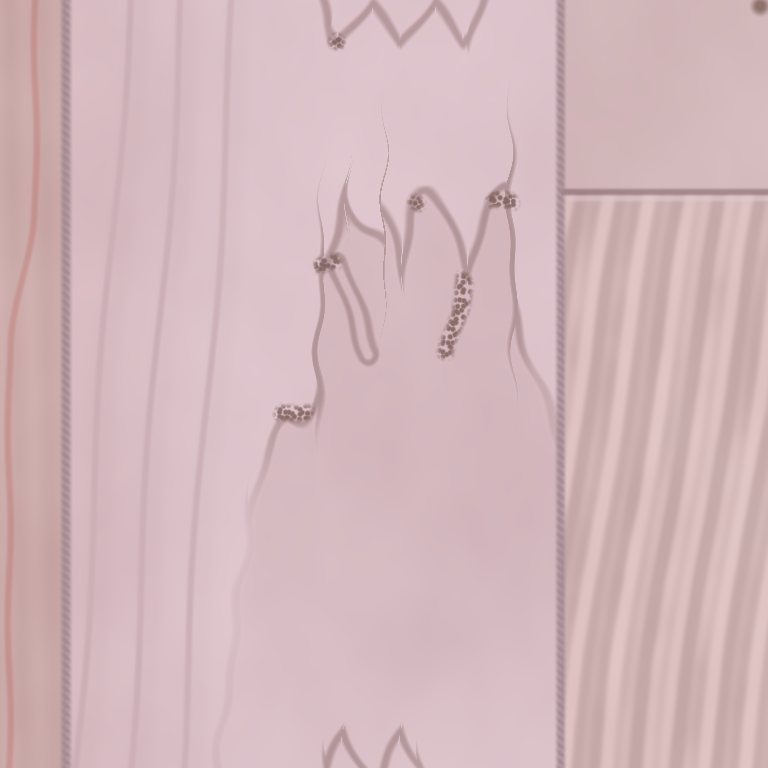
A WebGL 1 fragment shader for this texture:

```glsl
precision highp float;
// Pale pink wooden planks with soft clouding, wavy grain and jagged knot figures.
// Each figure is a height curve of bent triangle waves, drawn as a slope-corrected
// outline; sines give the clouds and cellular noise the dark flecks.
uniform vec2 u_resolution;

float hash(vec2 p) {
  return fract(sin(dot(p, vec2(127.1, 311.7))) * 43758.5);
}

// Distance to the nearest scattered point
float cellular(vec2 p) {
  float nearest = 1.0;
  for (int j = -1; j <= 1; j++)
    for (int i = -1; i <= 1; i++) {
      vec2 cell = floor(p) + vec2(float(i), float(j));
      vec2 point = cell + vec2(hash(cell), hash(cell + 17.0));
      nearest = min(nearest, length(p - point));
    }
  return nearest;
}

// Layered, rotated sines in about -1..1
float clouds(vec2 p) {
  float sum = 0.0, amp = 0.5;
  for (int i = 0; i < 5; i++) {
    sum += amp * sin(p.x + 1.3 * sin(p.y)) * cos(0.8 * p.y + 0.7 * sin(p.x));
    p = mat2(1.3, 1.1, -1.1, 1.3) * p + 2.4;
    amp *= 0.62;
  }
  return sum;
}

float line(float d, float width) {
  return 1.0 - smoothstep(0.2 * width, width + 0.7 / u_resolution.y, abs(d));
}

float segment(vec2 p, vec2 a, vec2 b) {
  vec2 ab = b - a;
  return length(p - a - ab * clamp(dot(p - a, ab) / dot(ab, ab), 0.0, 1.0));
}

// Triangle wave: 0 at the tips, 1 halfway between
float teeth(float x, float firstTip, float pitch) {
  return 2.0 * abs(fract((x - firstTip) / pitch + 0.5) - 0.5);
}

// Heights of the three figures: x large, y upper, z lower
vec3 figures(float x) {
  float bent = x - 0.012 * step(x, 0.557) * (1.0 - cos(60.7 * (x - 0.453)));
  float crown = 0.755 - 0.11 * pow(teeth(bent, 0.453, 0.1035), x < 0.5 ? 0.55 : 1.7);
  float leftSide = 0.33 + 3.0 * (x - 0.325) - 5.0 * max(0.325 - x, 0.0)
    - 0.1 * smoothstep(0.36, 0.405, x) + 0.28 * smoothstep(0.41, 0.43, x);
  float rightSide = 0.59 - 2.8 * (x - 0.67) + 20.0 * max(0.67 - x, 0.0);
  float upper = 0.942 + 0.055 * teeth(x, 0.44, 0.082) + 2.0 * max(abs(x - 0.52) - 0.09, 0.0);
  float lower = 0.045 - 0.07 * teeth(x, 0.45, 0.075) - 4.0 * max(abs(x - 0.487) - 0.06, 0.0);
  return vec3(min(crown, min(leftSide, rightSide)), upper, lower);
}

vec3 mainPlank(vec2 p, float cloud) {
  vec3 col = mix(vec3(0.85, 0.74, 0.765), vec3(0.865, 0.765, 0.795), smoothstep(0.1, 0.35, p.x));
  // Long grain lines leaning to the left
  for (int i = 0; i < 3; i++) {
    float k = float(i);
    float x = 0.168 + 0.069 * k - 0.07 * (1.0 - p.y) + 0.005 * sin(9.0 * p.y + k);
    col = mix(col, vec3(0.74, 0.61, 0.64), (0.35 + 0.2 * cloud) * line(p.x - x, 0.006));
    col -= 0.012 * line(p.x - x - 0.01, 0.025);
  }
  // Jagged figures, slightly wobbled
  vec2 q = p + 0.003 * vec2(sin(61.0 * p.y) + sin(37.0 * p.y), sin(83.0 * p.x));
  vec3 h = figures(q.x);
  vec3 slope = (figures(q.x + 0.001) - figures(q.x - 0.001)) / 0.002;
  vec3 d = (q.y - h) / sqrt(1.0 + slope * slope);
  float inside = 1.0 - smoothstep(-0.012, 0.004, d.x);
  col = mix(col, vec3(0.83, 0.72, 0.745), inside * smoothstep(-0.1, 0.4, p.y));
  float ink = line(d.x, 0.0075) * mix(0.12, 0.65, smoothstep(0.3, 0.5, p.y));
  ink *= 1.0 - 0.5 * smoothstep(0.67, 0.7, p.x);
  ink = max(ink, 0.6 * max(line(d.y, 0.0075), line(d.z, 0.0075)));
  // Narrow loop hanging inside the crown
  ink = max(ink, 0.6 * line(segment(q, vec2(0.438, 0.655), vec2(0.485, 0.54)) - 0.01, 0.006));
  col = mix(col, vec3(0.61, 0.49, 0.49), ink);
  // Dark bark flecks
  float bark = segment(q, vec2(0.604, 0.635), vec2(0.586, 0.54));
  bark = min(bark, segment(q, vec2(0.365, 0.46), vec2(0.395, 0.465)));
  bark = min(bark, segment(q, vec2(0.418, 0.655), vec2(0.434, 0.656)));
  bark = min(bark, segment(q, vec2(0.648, 0.74), vec2(0.67, 0.735)));
  bark = min(bark, min(length(q - vec2(0.547, 0.738)), length(q - vec2(0.44, 0.943))));
  float fleck = 1.0 - smoothstep(0.25, 0.75, cellular(p * 150.0));
  return mix(col, vec3(0.49, 0.37, 0.35), 0.85 * fleck * (1.0 - smoothstep(0.005, 0.015, bark)));
}

vec3 rightPlank(vec2 p, float cloud) {
  // Leaning pale streaks below the cross joint, plain wood above
  float s = p.x - 0.13 * p.y - 0.04 * p.y * p.y + 0.004 * sin(11.0 * p.y);
  float streak = 0.5 + 0.3 * sin(105.0 * s + cloud) + 0.2 * sin(241.0 * s + 2.0 * p.y);
  vec3 col = mix(vec3(0.77, 0.66, 0.66), vec3(0.87, 0.765, 0.76), smoothstep(0.1, 0.95, streak));
  col = mix(col, vec3(0.83, 0.725, 0.735), smoothstep(0.748, 0.752, p.y));
  col = mix(col, vec3(0.87, 0.78, 0.79), 0.6 * line(p.y - 0.742, 0.006));
  col = mix(col, vec3(0.62, 0.51, 0.53), 0.9 * line(p.y - 0.75, 0.006));
  return mix(col, vec3(0.5, 0.38, 0.35), 0.8 * (1.0 - smoothstep(0.004, 0.016, length(p - vec2(0.99, 0.992)))));
}

void main() {
  vec2 p = gl_FragCoord.xy / u_resolution;
  float cloud = clouds(p * vec2(11.0, 8.0) + 1.7);
  // Left plank with one reddish vein
  vec3 col = vec3(0.795, 0.665, 0.665) + 0.01 * sin(150.0 * p.x + 3.0 * p.y);
  float vein = mix(0.012, 0.046, smoothstep(0.55, 0.72, p.y)) + 0.002 * sin(25.0 * p.y);
  col = mix(col, vec3(0.76, 0.53, 0.51), 0.65 * line(p.x - vein, 0.006));
  if (p.x > 0.73) col = rightPlank(p, cloud);
  else if (p.x > 0.086) col = mainPlank(p, cloud);
  col += cloud * vec3(0.018, 0.022, 0.022);
  // Long joints with fine hatching
  float joint = max(line(p.x - 0.086, 0.009), line(p.x - 0.73, 0.008));
  col = mix(col, vec3(0.63, 0.53, 0.56), joint * (0.8 + 0.12 * sin(600.0 * p.y + 400.0 * p.x)));
  gl_FragColor = vec4(col, 1.0);
}
```
